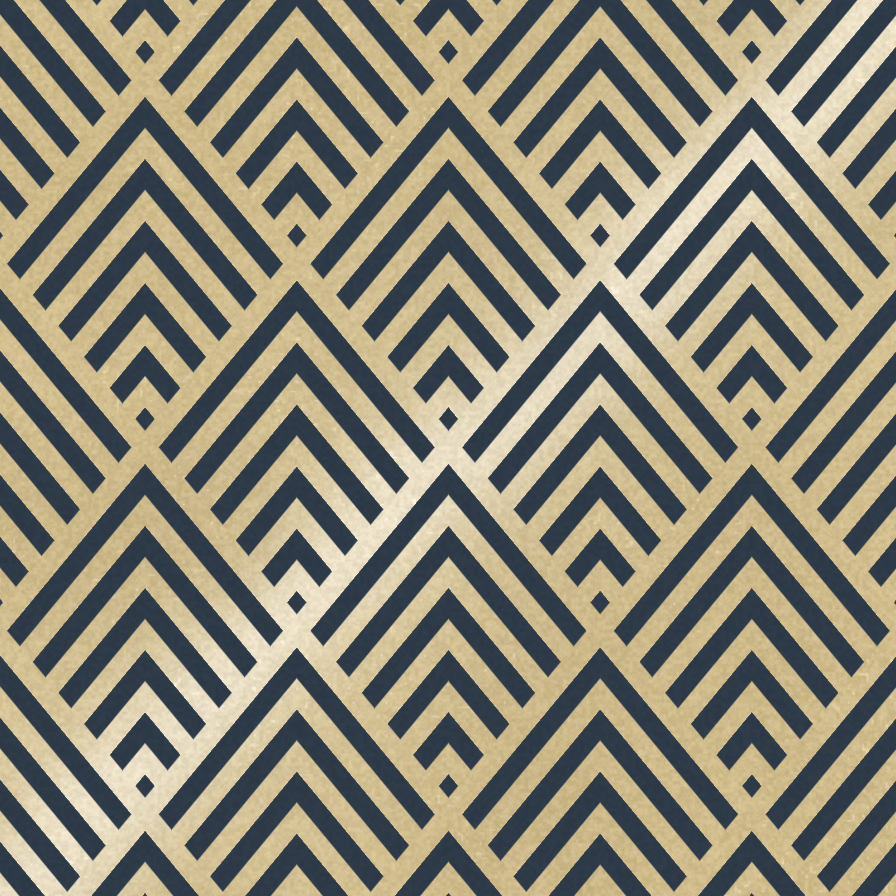
A Shadertoy shader for this pattern:

```glsl
// Art deco lattice of staggered diamonds, each filled with nested navy chevrons.
// Two skewed axes fold the plane into one diamond; stripes follow its upper edges.
// The gold ground has a diagonal sheen, soft patches and a fine pebbled grain.

float hash(vec2 p) {
    vec3 q = fract(vec3(p.xyx) * 0.1031);
    q += dot(q, q.yzx + 33.33);
    return fract((q.x + q.y) * q.z);
}

float noise(vec2 p) {
    vec2 cell = floor(p), f = fract(p);
    f = f * f * (3.0 - 2.0 * f);
    return mix(mix(hash(cell), hash(cell + vec2(1, 0)), f.x),
               mix(hash(cell + vec2(0, 1)), hash(cell + vec2(1, 1)), f.x), f.y);
}

float fbm(vec2 p) {
    float sum = 0.0, amp = 0.5;
    for (int i = 0; i < 4; i++) {
        sum += amp * noise(p);
        p = p * 2.03 + 17.0;
        amp *= 0.5;
    }
    return sum / 0.9375;
}

// Signed distance to the navy chevrons, negative inside, in canvas units
float chevrons(vec2 uv) {
    vec2 halfCell = vec2(0.1693, 0.2048);
    vec2 p = vec2(uv.x - 0.5005, 0.9105 - uv.y) / halfCell;
    vec2 skew = mod(vec2(p.y + p.x, p.y - p.x), 2.0);
    float fromTop = min(skew.x, skew.y);
    float fromBottom = 2.0 - max(skew.x, skew.y);

    float inset = 0.090, period = 0.3383;
    float stripe = abs(mod(fromTop - inset, period) - period * 0.25) - period * 0.25;
    return max(stripe, inset - fromBottom) / length(1.0 / halfCell);
}

vec3 goldFoil(vec2 uv) {
    float patches = fbm(uv * 5.0 + 3.0) - 0.5;
    float across = (uv.x - uv.y - 0.02) * 0.7071 + patches * 0.07;
    float sheen = 0.75 * exp(-across * across / 0.0055)
                + 0.18 * exp(-across * across / 0.06);
    vec3 gold = mix(vec3(0.805, 0.725, 0.535), vec3(0.925, 0.885, 0.79), sheen);
    gold += patches * vec3(0.07, 0.075, 0.08);

    // Pebbled grain, with sparse bright flecks gathered in patches
    float grain = 0.6 * noise(uv * 230.0) + 0.4 * noise(uv * 430.0 + 9.0) - 0.5;
    gold += grain * vec3(0.10, 0.105, 0.11);
    float fleck = smoothstep(0.80, 0.95, noise(uv * 190.0 + 41.0));
    fleck *= smoothstep(0.45, 0.70, fbm(uv * 9.0 + 20.0));
    return gold + fleck * vec3(0.06, 0.07, 0.09);
}

void mainImage(out vec4 fragColor, in vec2 fragCoord) {
    vec2 uv = fragCoord / iResolution.y;
    float edge = max(0.0011, 0.75 / iResolution.y);
    float ground = smoothstep(-edge, edge, chevrons(uv));

    vec3 navy = vec3(0.18, 0.228, 0.282) + (noise(uv * 260.0 + 70.0) - 0.5) * 0.022;
    fragColor = vec4(mix(navy, goldFoil(uv), ground), 1.0);
}
```
